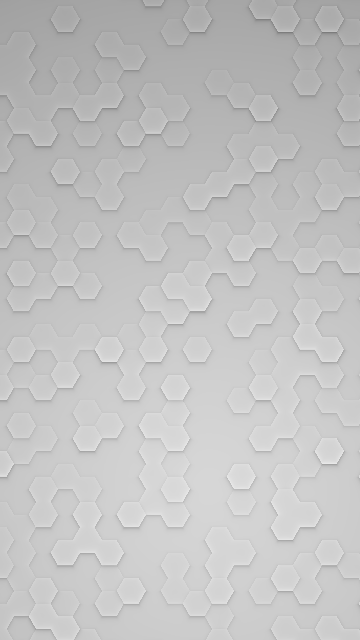
Give the GLSL for this pattern, as a Shadertoy shader.

```glsl
// Pale grey wall of hexagonal tiles raised to random heights, lit from above.

const vec2 GRID = vec2(1.7320508, 1.0);     // period of one hexagon lattice half
const float PITCH = 0.0397;                 // tile height in canvas heights
const vec2 ANCHOR = vec2(0.2396, 0.8112);   // centre of one tile
const float HALF_SIDE = 0.288675;           // half of a tile's side length

float hash(vec2 p) {
    vec3 h = fract(p.xyx * 0.1031);
    h += dot(h, h.yzx + 33.33);
    return fract((h.x + h.y) * h.z);
}

// Centre of the hexagon that holds p
vec2 hexCentre(vec2 p) {
    vec2 a = round(p / GRID) * GRID;
    vec2 b = (floor(p / GRID) + 0.5) * GRID;
    return dot(p - a, p - a) < dot(p - b, p - b) ? a : b;
}

// Five shared levels, so that equal neighbours merge into one shape
float tileHeight(vec2 centre) {
    float r = hash(round(centre / GRID * 2.0) + 71.0);
    return 0.2 * step(0.5, r) + 0.2 * step(0.66, r)
         + 0.25 * step(0.82, r) + 0.35 * step(0.955, r);
}

// Vector from the nearest point of the side with the given normal to q
vec2 fromSide(vec2 q, vec2 normal) {
    vec2 along = vec2(-normal.y, normal.x);
    float t = clamp(dot(q, along), -HALF_SIDE, HALF_SIDE);
    return q - 0.5 * normal - t * along;
}

// Dark seam and soft shadow beside a higher tile
float shadowTone(float d, float up) {
    float seam = (0.10 - 0.05 * up) * exp(-d / 0.05);
    float softShadow = 0.10 * max(-up, 0.0) * exp(-d / 0.11);
    return -seam - softShadow;
}

// Bright rim and soft bevel inside a raised tile
float bevelTone(float d, float up) {
    float rim = 0.025 * exp(-d / 0.05);
    float bevel = (0.045 + 0.03 * up) * exp(-d / 0.13);
    return rim + bevel;
}

float sideTone(vec2 offset, float rise, float pixel) {
    float d = length(offset);
    float up = offset.y / max(d, 1e-4);
    float strength = sqrt(abs(rise)) * smoothstep(-0.5 * pixel, 0.5 * pixel, d);
    return strength * (rise > 0.0 ? shadowTone(d, up) : bevelTone(d, up));
}

float tileRelief(vec2 p, float pixel) {
    vec2 centre = hexCentre(p);
    float height = tileHeight(centre);
    float dark = 0.0, light = 0.0;
    for (int i = 0; i < 6; i++) {
        float angle = radians(30.0 + 60.0 * float(i));
        vec2 normal = vec2(cos(angle), sin(angle));
        float rise = tileHeight(centre + normal) - height;
        float tone = sideTone(fromSide(p - centre, normal), rise, pixel);
        dark = min(dark, tone);
        light = max(light, tone);
    }
    return dark + light + 0.02 * height;
}

// Soft pool of light low on the wall
float wallLight(vec2 uv, float aspect) {
    float d = distance(uv, vec2(0.58 * aspect, 0.24));
    return 0.84 - 0.27 * pow(d, 1.3);
}

void mainImage(out vec4 fragColor, in vec2 fragCoord) {
    vec2 uv = fragCoord / iResolution.y;
    float aspect = iResolution.x / iResolution.y;
    float pixel = 1.0 / (iResolution.y * PITCH);
    float grey = wallLight(uv, aspect) + tileRelief((uv - ANCHOR) / PITCH, pixel);
    fragColor = vec4(vec3(grey), 1.0);
}
```
